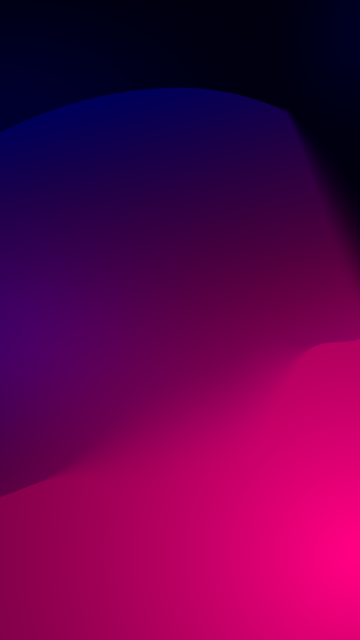
A WebGL 1 fragment shader for this background:

```glsl
precision highp float;
// Draws two soft glowing hills, indigo to magenta, under a near-black blue sky.

uniform vec2 u_resolution;

// Sky
const vec3 SKY_DARK = vec3(0.0, 0.0, 0.045);
const vec3 SKY_LEFT_GLOW = vec3(0.0, 0.0, 0.14);
const vec3 SKY_RIGHT_GLOW = vec3(0.0, 0.0, 0.09);

// Upper hill: red rises steadily with depth, blue dips and returns
const float RED_START = 0.13;
const float RED_SLOPE = 0.95;
const float BLUE_MIN = 0.24;
const float BLUE_MIN_DEPTH = 0.41;
const float BLUE_CURVE = 1.35;
const vec3 VIOLET_GLOW = vec3(0.05, 0.0, 0.15);
const float RIDGE_TOP = 0.137;
const float RIDGE_BLUR = 0.11;

// Lower hill
const vec3 PINK = vec3(1.0, 0.0, 0.51);
const vec2 PINK_CENTER = vec2(1.0, 0.866);
const float PINK_FALLOFF = 1.25;
const float PINK_CORE = 0.04;
const float SLOPE_BLUR = 0.09;

// Elliptical gaussian spot
float spot(vec2 p, vec2 center, vec2 radius) {
  vec2 q = (p - center) / radius;
  return exp(-dot(q, q));
}

vec3 skyColor(vec2 p) {
  return SKY_DARK
    + SKY_LEFT_GLOW * spot(p, vec2(0.0, 0.18), vec2(0.5, 0.16))
    + SKY_RIGHT_GLOW * spot(p, vec2(1.0, 0.05), vec2(0.17, 0.13));
}

vec3 upperHillColor(vec2 p) {
  // The gradient leans further to the right as it goes down
  float tilt = 0.15 + 0.4 * smoothstep(0.3, 0.75, p.y);
  float t = min(p.y + (p.x - 0.5) * tilt, 0.85);
  float red = max(t - RED_START, 0.0) * RED_SLOPE;
  float blueOffset = t - BLUE_MIN_DEPTH;
  float blue = BLUE_MIN + BLUE_CURVE * blueOffset * blueOffset;
  float violet = spot(p, vec2(0.03, 0.53), vec2(0.4, 0.15));
  return vec3(red, 0.0, blue) + VIOLET_GLOW * violet;
}

vec3 lowerHillColor(vec2 p, float aspect) {
  vec2 q = (p - PINK_CENTER) * vec2(aspect, 1.0);
  float dist = sqrt(dot(q, q) + PINK_CORE * PINK_CORE) - PINK_CORE;
  return PINK * exp(-PINK_FALLOFF * dist) + vec3(0.0, 0.0, 0.05 * dist);
}

// Depth of the upper crest: a lopsided arc that falls away at the right
float upperRidge(float x) {
  float dx = x - 0.5;
  float bend = x < 0.5 ? 0.28 : 0.42;
  return RIDGE_TOP + bend * dx * dx + 0.75 * max(x - 0.8, 0.0);
}

// Depth of the lower crest: a rising line with a shoulder at the right
float lowerRidge(float x) {
  return 0.777 - 0.215 * x - 0.048 * smoothstep(0.6, 0.88, x)
    + 0.015 * smoothstep(0.88, 1.0, x);
}

float cover(float depth, float blur) {
  return smoothstep(-blur, blur, depth);
}

void main() {
  // x runs rightward, y is depth below the top, both from 0 to 1
  vec2 p = gl_FragCoord.xy / u_resolution;
  p.y = 1.0 - p.y;
  float aspect = u_resolution.x / u_resolution.y;
  float crisp = 1.0 / u_resolution.y;

  // Upper hill, blurred along its right flank
  float upperBlur = crisp + RIDGE_BLUR * smoothstep(0.76, 1.0, p.x);
  vec3 color = mix(skyColor(p), upperHillColor(p),
    cover(p.y - upperRidge(p.x), upperBlur));

  // Lower hill, blurred in the middle and crisp at both ends
  float middle = smoothstep(0.1, 0.45, p.x) * (1.0 - smoothstep(0.7, 0.88, p.x));
  color = mix(color, lowerHillColor(p, aspect),
    cover(p.y - lowerRidge(p.x), crisp + SLOPE_BLUR * middle));

  gl_FragColor = vec4(color, 1.0);
}
```
